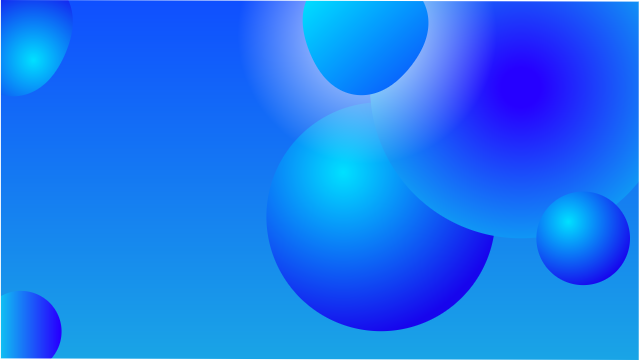
Write a Shadertoy shader that draws this background.

```glsl
const vec3 CYAN = vec3(0.0, 0.88, 1.0);
const vec3 DEEP = vec3(0.09, 0.02, 0.93);
const vec3 VIOLET = vec3(0.15, 0.0, 1.0);

// Coverage of a shape from its signed distance, one pixel soft
float cover(float d) {
    return clamp(0.5 - d * iResolution.y, 0.0, 1.0);
}

float circle(vec2 p, vec2 center, float radius) {
    return length(p - center) - radius;
}

// Circle with three soft bulges, one of them at the given angle
float pebble(vec2 p, vec2 center, float bulgeAngle) {
    vec2 q = p - center;
    return length(q) - 0.173 - 0.009 * cos(3.0 * (atan(q.y, q.x) - bulgeAngle));
}

// Cyan highlight falling off to deep blue
vec3 shade(vec2 p, vec2 focus, float reach) {
    return mix(CYAN, DEEP, min(distance(p, focus) / reach, 1.0));
}

void mainImage(out vec4 fragColor, in vec2 fragCoord) {
    vec2 p = fragCoord / iResolution.y;
    float width = iResolution.x / iResolution.y;

    // Vertical backdrop
    vec3 color = mix(vec3(0.10, 0.645, 0.90), vec3(0.06, 0.31, 1.0), p.y);

    // Large sphere
    color = mix(color, shade(p, vec2(0.954, 0.521), 0.46),
                cover(circle(p, vec2(1.058, 0.398), 0.318)));

    // Wide disc with a violet core
    vec2 discCenter = vec2(1.447, 0.757);
    float ring = clamp((distance(p, discCenter) - 0.055) / 0.364, 0.0, 1.0);
    color = mix(color, mix(VIOLET, vec3(0.06, 0.59, 0.96), ring),
                cover(circle(p, discCenter, 0.419)));

    // White halo behind the upper pebble
    float halo = max(1.0 - distance(p, vec2(1.02, 0.905)) / 0.36, 0.0);
    color = mix(color, vec3(1.0), 0.85 * halo);

    // Upper pebble, lit diagonally
    float slope = clamp(dot(p - vec2(0.868, 1.0), vec2(1.75, -1.95)), 0.0, 1.0);
    color = mix(color, mix(vec3(0.0, 0.85, 1.0), vec3(0.04, 0.33, 0.99), slope),
                cover(pebble(p, vec2(1.012, 0.917), 4.57)));

    // Left pebble
    color = mix(color, shade(p, vec2(0.093, 0.833), 0.23),
                cover(pebble(p, vec2(0.030, 0.914), 4.82)));

    // Small sphere on the right
    color = mix(color, shade(p, vec2(1.579, 0.384), 0.19),
                cover(circle(p, vec2(1.620, 0.338), 0.130)));

    // Corner disc, lit from the left
    color = mix(color, mix(vec3(0.06, 0.76, 0.95), VIOLET, clamp(p.x / 0.165, 0.0, 1.0)),
                cover(circle(p, vec2(0.058, 0.079), 0.113)));

    // Thin white frame, slightly tilted
    float across = p.x / width;
    float inset = min(min(p.x - 0.0025, width - p.x - 0.0035),
                      min(1.0 - p.y - 0.0045 * across, p.y - 0.0045 * (1.0 - across)));
    color = mix(color, vec3(1.0), cover(inset));

    fragColor = vec4(color, 1.0);
}
```
